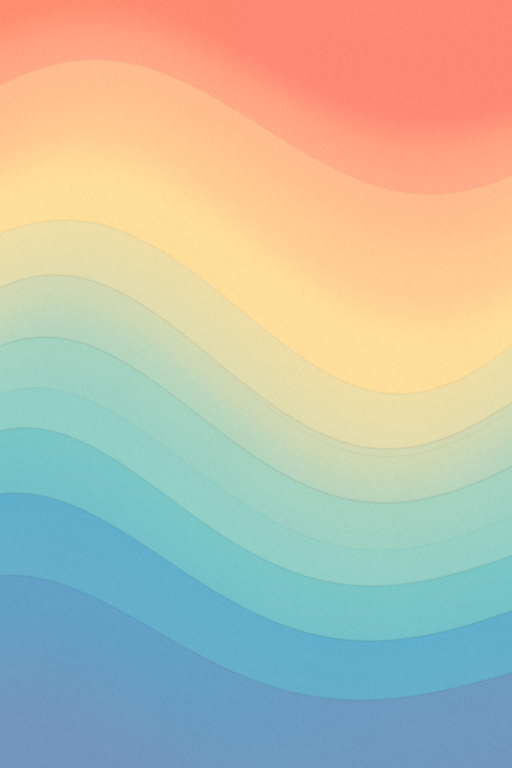
Reproduce this background procedurally as a WebGL 2 fragment shader.

```glsl
#version 300 es
precision highp float;

uniform vec2 u_resolution;
out vec4 fragColor;

const float PI = 3.14159265;

float hash(vec2 cell) {
    return fract(sin(dot(cell, vec2(12.9898, 78.233))) * 43758.5453);
}

float valueNoise(vec2 p) {
    vec2 i = floor(p), f = fract(p);
    f = f * f * (3.0 - 2.0 * f);
    return mix(mix(hash(i), hash(i + vec2(1, 0)), f.x),
               mix(hash(i + vec2(0, 1)), hash(i + vec2(1, 1)), f.x), f.y);
}

// Height of a cosine wave through a crest and a trough; skew hastens its fall
float wave(float x, vec2 crest, vec2 trough, float skew) {
    float t = (x - crest.x) / (trough.x - crest.x);
    t += skew * t * (1.0 - t);
    return mix(trough.y, crest.y, 0.5 + 0.5 * cos(PI * t));
}

// Thin line centred on depth zero
float hairline(float depth, float width) {
    return exp(-depth * depth / (width * width));
}

// Covers everything below an edge with a vertical gradient
vec3 band(vec3 base, float depth, float softness, float thickness, vec3 upper, vec3 lower) {
    vec3 fill = mix(upper, lower, smoothstep(0.0, thickness, depth));
    return mix(base, fill, smoothstep(-softness, softness, depth));
}

// A crisp band with a faintly shaded rim
vec3 rimmedBand(vec3 base, float depth, float pixel, float thickness, vec3 upper, vec3 lower, float rim) {
    vec3 color = band(base, depth, pixel, thickness, upper, lower);
    return color * (1.0 - rim * hairline(depth, max(0.0014, pixel)));
}

void main() {
    vec2 uv = gl_FragCoord.xy / u_resolution;
    float x = uv.x, y = uv.y;
    float pixel = 0.9 / u_resolution.y;

    vec3 coral = vec3(1.0, 0.535, 0.46);
    vec3 salmon = vec3(1.0, 0.625, 0.50);
    vec3 peach = vec3(1.0, 0.735, 0.555);
    vec3 apricot = vec3(1.0, 0.805, 0.575);
    vec3 butter = vec3(0.996, 0.873, 0.605);
    vec3 cream = vec3(0.933, 0.868, 0.655);
    vec3 sage = vec3(0.82, 0.848, 0.70);
    vec3 mint = vec3(0.645, 0.825, 0.755);
    vec3 seafoam = vec3(0.57, 0.81, 0.775);
    vec3 aqua = vec3(0.475, 0.775, 0.78);
    vec3 sky = vec3(0.375, 0.69, 0.80);
    vec3 blue = vec3(0.385, 0.63, 0.775);
    vec3 slate = vec3(0.455, 0.585, 0.74);

    // Warm sky with blurred waves
    vec3 color = mix(vec3(1.0, 0.55, 0.435), coral, smoothstep(0.0, 0.7, x));
    float depth = wave(x, vec2(0.176, 0.980), vec2(0.84, 0.826), 0.0) - y;
    color = band(color, depth, 0.030, 0.08, salmon, vec3(1.0, 0.67, 0.535));
    depth = wave(x, vec2(0.186, 0.922), vec2(0.84, 0.747), 0.0) - y;
    color = rimmedBand(color, depth, pixel * 1.5, 0.13, peach, apricot, 0.012);
    depth = wave(x, vec2(0.156, 0.805), vec2(0.83, 0.590), 0.0) - y;
    color = band(color, depth, 0.030, 0.05, vec3(1.0, 0.855, 0.595), butter);

    // Pale middle bands
    depth = wave(x, vec2(0.127, 0.7135), vec2(0.781, 0.487), -0.05) - y;
    color = rimmedBand(color, depth, pixel, 0.09, cream, vec3(0.882, 0.863, 0.682), 0.03);
    depth = wave(x, vec2(0.107, 0.642), vec2(0.758, 0.4155), 0.05) - y;
    color = rimmedBand(color, depth, pixel, 0.09, sage, vec3(0.70, 0.832, 0.742), 0.05);
    float echo = hairline(depth - 0.010 * smoothstep(0.2, 0.7, x), 0.0012);
    color *= 1.0 - 0.025 * echo * smoothstep(0.3, 0.5, x);

    // Cool lower bands
    depth = wave(x, vec2(0.088, 0.561), vec2(0.752, 0.345), 0.12) - y;
    color = rimmedBand(color, depth, pixel, 0.08, mint, vec3(0.605, 0.818, 0.765), 0.06);
    depth = wave(x, vec2(0.068, 0.495), vec2(0.742, 0.284), 0.15) - y;
    color = rimmedBand(color, depth, pixel, 0.06, mix(seafoam, mint, 0.3 * x), seafoam, 0.02);
    depth = wave(x, vec2(0.049, 0.443), vec2(0.727, 0.237), 0.20) - y;
    color = rimmedBand(color, depth, pixel, 0.09, aqua, vec3(0.455, 0.755, 0.785), 0.05);
    depth = wave(x, vec2(0.029, 0.358), vec2(0.723, 0.1655), 0.18) - y;
    color = rimmedBand(color, depth, pixel, 0.10, sky, vec3(0.40, 0.685, 0.795), 0.06);
    depth = wave(x, vec2(0.020, 0.251), vec2(0.703, 0.0885), 0.20) - y;
    vec3 deepTop = mix(blue, vec3(0.43, 0.605, 0.76), smoothstep(0.2, 0.8, x));
    color = rimmedBand(color, depth, pixel, 0.23, deepTop, slate, 0.05);

    // Soft mottling and fine paper grain
    float mottling = valueNoise(vec2(x * 9.0, y * 14.0)) - 0.5;
    float grain = hash(floor(uv * vec2(342.0, 512.0))) - 0.5;
    color += 0.006 * mottling + 0.018 * grain;

    fragColor = vec4(clamp(color, 0.0, 1.0), 1.0);
}
```
